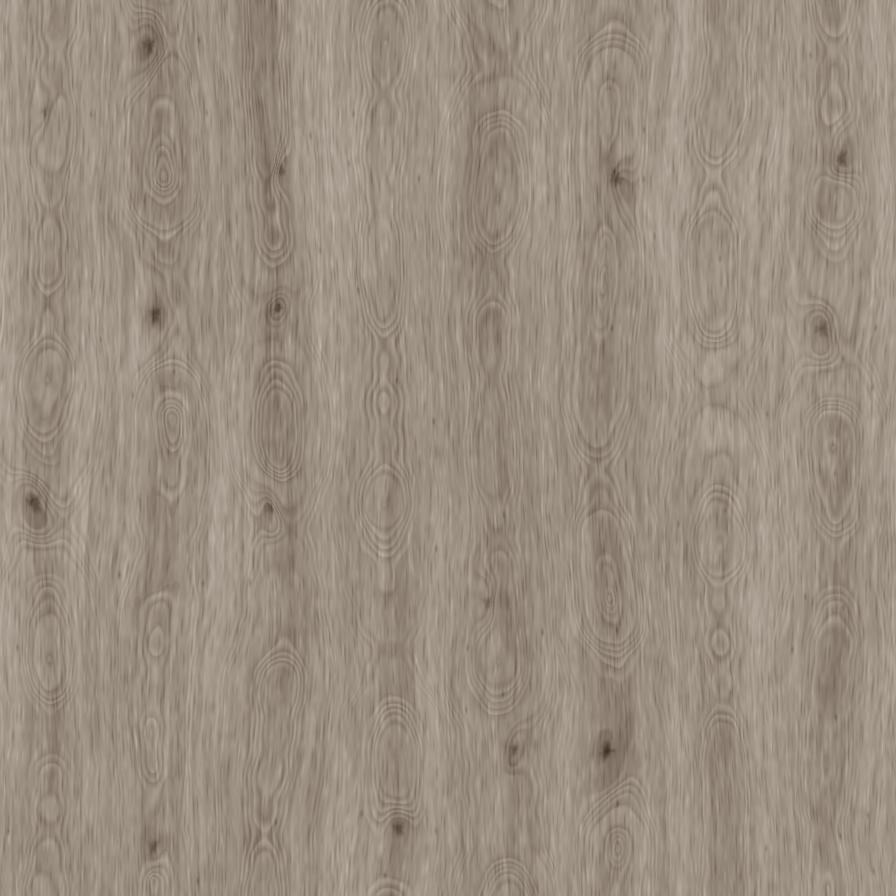
This texture is drawn by a Shadertoy shader. Its source:

```glsl
// Grey-brown oak veneer with vertical grain. Each column is a flat-sawn cut
// through wavy growth rings, which gives nested arches and long eyes; knots
// bend the rings, and stretched cells add fibres, pores and specks.

float hash(vec2 p) {
    vec3 q = fract(p.xyx * vec3(0.1031, 0.1030, 0.0973));
    q += dot(q, q.yzx + 33.33);
    return fract((q.x + q.y) * q.z);
}

float noise(vec2 p) {
    vec2 i = floor(p), f = fract(p);
    f = f * f * (3.0 - 2.0 * f);
    return mix(mix(hash(i), hash(i + vec2(1, 0)), f.x),
               mix(hash(i + vec2(0, 1)), hash(i + vec2(1, 1)), f.x), f.y);
}

// One soft upright stroke in a share of the cells; radius is in cell units.
float strokes(vec2 p, vec2 radius, float share) {
    float lane = floor(p.x);
    p.y += 9.0 * hash(vec2(lane, 71.0));
    vec2 cell = vec2(lane, floor(p.y));
    vec2 jitter = vec2(hash(cell + 13.0), hash(cell + 29.0)) - 0.5;
    vec2 q = (fract(p) - 0.5 - 0.35 * jitter) / radius;
    return step(hash(cell + 47.0), share) * exp(-2.0 * dot(q, q));
}

// Height of the cut above the pith along one column.
float cutHeight(float y, float seed) {
    return 0.030 * sin(8.0 * y + 40.0 * seed)
         + 0.019 * sin(15.0 * y + 71.0 * seed)
         + 0.005 * sin(43.0 * y + 23.0 * seed)
         + 0.0012 * sin(137.0 * y + 9.0 * seed);
}

void mainImage(out vec4 fragColor, in vec2 fragCoord) {
    vec2 uv = fragCoord / iResolution.y;

    // Gentle sideways sway of the grain
    float x = uv.x + 0.006 * sin(5.0 * uv.y + 7.0 * uv.x)
                   + 0.003 * sin(14.0 * uv.y + 19.0 * uv.x + 1.0)
                   + 0.0008 * sin(47.0 * uv.y + 31.0 * uv.x);
    float y = uv.y;

    // Columns
    float column = floor((x + 0.0075) * 8.0);
    float seed = hash(vec2(column, 5.0));
    float across = (fract((x + 0.0075) * 8.0) - 0.5) / 8.0;
    across += 0.006 * sin(7.0 * y + 30.0 * seed);
    float h = cutHeight(y, seed);
    float radius = sqrt(across * across + h * h);

    // Knots near the column axis, one per row at most
    float halo = 0.0, core = 0.0;
    for (int j = -1; j <= 1; j++) {
        vec2 id = vec2(column, floor(y * 4.0) + float(j));
        float size = mix(0.55, 1.05, hash(id + 17.0)) * step(0.36, hash(id + 3.0));
        if (size == 0.0) continue;
        vec2 center = vec2(0.03 * (hash(id + 7.0) - 0.5),
                           (id.y + 0.15 + 0.7 * hash(id + 11.0)) / 4.0);
        vec2 q = (vec2(across, y) - center) / size;
        q.x += 0.5 * (hash(id + 23.0) - 0.5) * q.y;
        float ragged = 1.0 + 0.16 * sin(3.0 * atan(q.y, q.x) + 20.0 * seed)
                           + 0.10 * sin(7.0 * atan(q.y, q.x) + 5.0);
        vec2 bend = q / vec2(0.020, 0.048);
        vec2 smudge = q / vec2(0.018, 0.027);
        radius += 0.024 * size * exp(-dot(bend, bend));
        halo += size * exp(-dot(smudge, smudge) * ragged);
        core += size * smoothstep(1.2, 0.2, length(q / vec2(0.0075, 0.0115)) * ragged);
    }

    // Growth rings: a slow rise, then a sharper fall
    float wander = noise(vec2(x * 90.0, y * 14.0)) - 0.5;
    float phase = radius * 145.0 + 0.7 * sin(radius * 190.0 + 9.0 * seed) + 0.45 * wander;
    float ringPart = fract(phase);
    float ring = smoothstep(0.0, 0.7, ringPart) - smoothstep(0.7, 1.0, ringPart) - 0.5;
    ring *= 0.5 + hash(vec2(floor(phase), column + 60.0));

    // Darker heart of each column, paler straight grain between
    float heart = exp(-pow(across / (0.026 + 0.018 * seed), 2.0));
    float tone = 0.012 + mix(0.022, -0.020 - 0.022 * seed, heart);
    tone += ring * mix(0.030, 0.062, heart);

    // Fibres from broad to fine
    tone += 0.050 * (noise(vec2(x * 34.0, y * 2.5)) - 0.5);
    tone += 0.045 * (noise(vec2(x * 125.0, y * 5.0) + 31.0) - 0.5);
    tone += 0.065 * (noise(vec2(x * 310.0, y * 16.0) + 57.0) - 0.5);
    tone += 0.050 * (noise(vec2(x * 470.0, y * 95.0) + 83.0) - 0.5);

    // Pores, pale flecks and small specks
    tone -= 0.065 * strokes(vec2(x * 250.0, y * 26.0), vec2(0.36, 0.42), 0.45);
    tone += 0.045 * strokes(vec2(x * 210.0 + 0.4, y * 34.0), vec2(0.36, 0.42), 0.28);
    tone -= 0.110 * strokes(vec2(x * 24.0, y * 15.0), vec2(0.05, 0.08), 0.16);

    // Knot shading
    tone -= 0.085 * halo + 0.130 * core * (0.7 + 0.6 * noise(uv * 210.0));

    vec3 oak = vec3(0.597, 0.549, 0.499);
    fragColor = vec4(clamp(oak + tone * vec3(1.0, 1.04, 1.04), 0.0, 1.0), 1.0);
}
```
